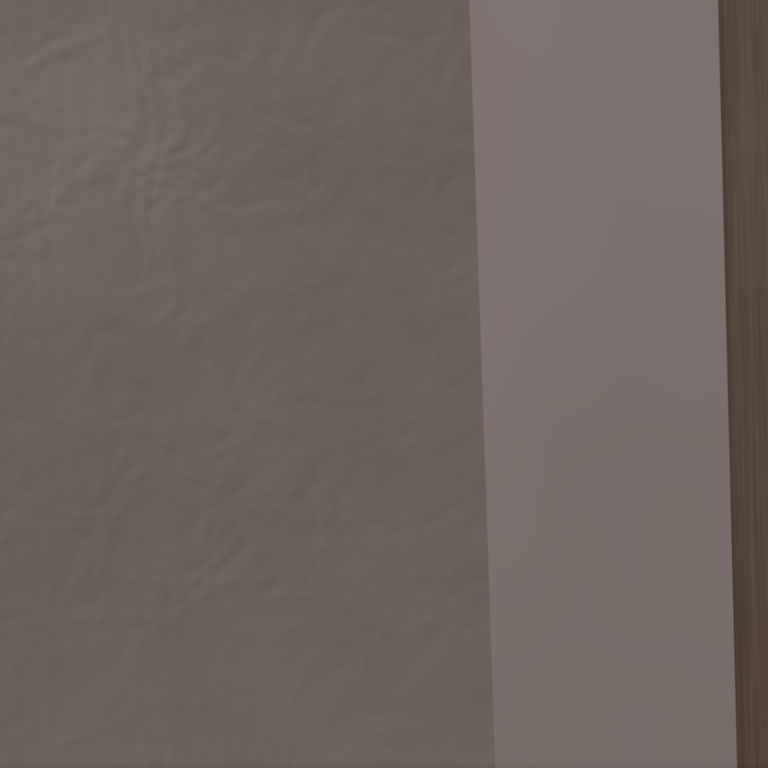
This texture is drawn by a WebGL 1 fragment shader. Its source:

```glsl
precision highp float;
// Rough taupe plaster beside a smooth pale strip and a narrow wooden edge.
uniform vec2 u_resolution;

vec2 gradientAt(vec2 cell) {
  float angle = 6.2832 * fract(sin(dot(cell, vec2(127.1, 311.7))) * 4375.85);
  return vec2(cos(angle), sin(angle));
}

float gradientNoise(vec2 p) {
  vec2 i = floor(p);
  vec2 f = p - i;
  vec2 u = f * f * f * (f * (f * 6.0 - 15.0) + 10.0);
  float a = dot(gradientAt(i), f);
  float b = dot(gradientAt(i + vec2(1.0, 0.0)), f - vec2(1.0, 0.0));
  float c = dot(gradientAt(i + vec2(0.0, 1.0)), f - vec2(0.0, 1.0));
  float d = dot(gradientAt(i + 1.0), f - 1.0);
  return mix(mix(a, b, u.x), mix(c, d, u.x), u.y);
}

float fbm(vec2 p) {
  float sum = 0.0;
  float amplitude = 0.5;
  for (int octave = 0; octave < 4; octave++) {
    sum += amplitude * gradientNoise(p);
    p = mat2(1.6, 1.2, -1.2, 1.6) * p + 7.3;
    amplitude *= 0.5;
  }
  return sum;
}

float blob(vec2 p, vec2 center, vec2 radius) {
  vec2 q = (p - center) / radius;
  return exp(-dot(q, q));
}

// Trowelled surface: warped lumps with upright strokes on the left
float plasterHeight(vec2 p) {
  vec2 warp = vec2(gradientNoise(p * 9.0), gradientNoise(p * 9.0 + 31.0));
  float lumps = fbm(p * vec2(22.0, 26.0) + warp * 1.8);
  float upright = gradientNoise(p * vec2(48.0, 11.0) + warp);
  float slanted = gradientNoise(mat2(0.8, -0.6, 0.6, 0.8) * p * vec2(20.0, 44.0) + warp);
  return lumps + 0.28 * mix(upright, slanted, smoothstep(0.22, 0.4, p.x));
}

vec3 plaster(vec2 p) {
  float relief = plasterHeight(p + vec2(-0.003, 0.004)) - plasterHeight(p - vec2(-0.003, 0.004));
  float roughness = 0.45 + 0.6 * blob(p, vec2(0.17, 0.82), vec2(0.22, 0.2))
                  + 0.35 * blob(p, vec2(0.25, 0.32), vec2(0.2, 0.13));
  vec3 color = vec3(0.415, 0.378, 0.358);
  color += 0.030 * blob(p, vec2(0.08, 0.84), vec2(0.26, 0.22));
  color += 0.012 * blob(p, vec2(0.4, 0.0), vec2(0.35, 0.16));
  color += 0.025 * fbm(p * vec2(5.0, 7.0));
  return color - 0.055 * roughness * clamp(relief, -0.8, 0.8);
}

vec3 strip(vec2 p) {
  vec3 color = mix(vec3(0.462, 0.428, 0.412), vec3(0.485, 0.448, 0.440), smoothstep(0.0, 1.0, p.y));
  color += vec3(0.008, 0.003, 0.004) * (1.0 - smoothstep(0.63, 0.76, p.x));
  return color + 0.006 * gradientNoise(p * vec2(9.0, 4.0));
}

// Upright grain follows the slanted side of the strip
vec3 wood(vec2 p, float offset) {
  vec3 color = mix(vec3(0.325, 0.262, 0.232), vec3(0.335, 0.290, 0.255), smoothstep(0.0, 0.7, p.y));
  float grain = gradientNoise(vec2(offset * 170.0, p.y * 3.0))
              + 0.6 * gradientNoise(vec2(offset * 370.0, p.y * 8.0));
  color += 0.035 * grain;
  return color * (1.0 - 0.16 * exp(-offset * 130.0));
}

void main() {
  vec2 uv = gl_FragCoord.xy / u_resolution;
  float soft = max(0.0014, 0.75 / u_resolution.x);
  float leftEdge = uv.x - mix(0.645, 0.611, uv.y);
  float rightEdge = uv.x - mix(0.960, 0.935, uv.y);

  vec3 color = mix(plaster(uv), strip(uv), smoothstep(-soft, soft, leftEdge));
  color = mix(color, wood(uv, max(rightEdge, 0.0)), smoothstep(-soft, soft, rightEdge));

  // Faint dark rim along the bottom
  color *= 1.0 - 0.06 * (1.0 - smoothstep(0.0, 0.008, uv.y));
  gl_FragColor = vec4(color, 1.0);
}
```
